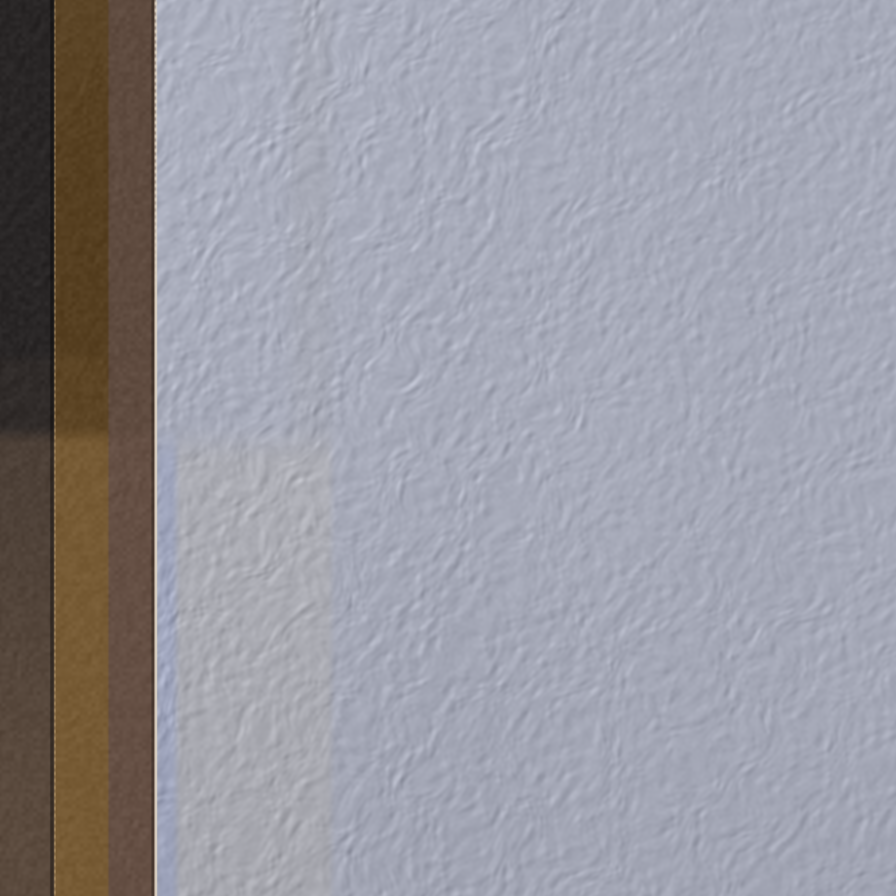
Give the GLSL for this texture, as a WebGL 1 fragment shader.

```glsl
precision highp float;
// Pale blue embossed plaster wall beside dark, gold and brown vertical trim.
uniform vec2 u_resolution;

float hash(vec2 p) {
  return fract(sin(dot(p, vec2(127.1, 311.7))) * 43758.545);
}

float noise(vec2 p) {
  vec2 cell = floor(p);
  vec2 f = fract(p);
  f = f * f * (3.0 - 2.0 * f);
  return mix(mix(hash(cell), hash(cell + vec2(1.0, 0.0)), f.x),
             mix(hash(cell + vec2(0.0, 1.0)), hash(cell + 1.0), f.x), f.y);
}

float edge(float at, float x, float blur) {
  return smoothstep(at - blur, at + blur, x);
}

float band(float from, float to, float x, float blur) {
  return edge(from, x, blur) * (1.0 - edge(to, x, blur));
}

// Plaster height: short dimples leaning to the right, bent by a slow warp
float plasterHeight(vec2 p) {
  vec2 warp = vec2(noise(p * 24.0), noise(p * 24.0 + 37.0)) - 0.5;
  vec2 q = p + warp * 0.018;
  vec2 slanted = vec2(dot(q, vec2(0.84, -0.54)), dot(q, vec2(0.54, 0.84)));
  float coarse = noise(slanted * vec2(118.0, 72.0));
  float fine = noise(slanted * vec2(190.0, 140.0) + 51.0);
  return coarse * 0.72 + fine * 0.28;
}

// Light from the upper left turns height differences into relief
float relief(vec2 p) {
  vec2 toLight = vec2(-0.0030, 0.0022);
  return plasterHeight(p - toLight * 0.5) - plasterHeight(p + toLight * 0.5);
}

vec3 wallColor(vec2 p) {
  vec3 color = mix(vec3(0.635, 0.648, 0.705), vec3(0.650, 0.665, 0.723), p.y);
  color += 0.014 * (1.0 - edge(0.5, length(p - vec2(0.28, 0.92)), 0.4));
  color += (noise(p * vec2(6.0, 4.0)) - 0.5) * 0.014;

  // Warm reflected patch and the cool strip beside the trim
  float lower = 1.0 - edge(0.505, p.y, 0.025);
  float patchMask = band(0.198, 0.370, p.x, 0.006) * lower;
  color += vec3(0.020, 0.010, -0.018) * patchMask;
  color += vec3(-0.022, -0.012, 0.022) * band(0.176, 0.196, p.x, 0.006) * lower;
  color -= vec3(0.010, 0.012, 0.020) * band(0.325, 0.370, p.x, 0.012) * (1.0 - lower);

  float strength = mix(0.17, 0.13, edge(0.6, p.x, 0.4));
  color += relief(p) * strength;
  return color + (noise(p * 240.0) - 0.5) * 0.018;
}

vec3 trimColor(vec2 p, float pixel) {
  float blur = max(pixel, 0.0012);
  float shade = 0.8 * edge(0.515, p.y, 0.012) + 0.2 * edge(0.60, p.y, 0.008);
  float fall = 1.0 - p.y;

  vec3 dark = mix(vec3(0.30, 0.25, 0.215), vec3(0.16, 0.148, 0.148), shade);
  dark += vec3(0.055, 0.040, 0.025) * edge(0.7, fall, 0.25);
  vec3 gold = mix(vec3(0.465, 0.355, 0.205), vec3(0.335, 0.245, 0.125), shade);
  gold += 0.025 * edge(0.9, p.y, 0.12);
  vec3 brown = mix(vec3(0.395, 0.310, 0.265), vec3(0.370, 0.292, 0.245), shade);

  vec3 color = mix(dark, gold, edge(0.061, p.x, blur));
  color = mix(color, brown, edge(0.121, p.x, blur * 1.5));
  color += (noise(p * 230.0) - 0.5) * 0.035;
  return color + relief(p) * 0.045;
}

// Thin vertical highlight broken into tiny beads
float beadedLine(vec2 p, float at, float halfWidth, float pixel, float depth) {
  float line = 1.0 - smoothstep(halfWidth, halfWidth + pixel, abs(p.x - at));
  float beads = 0.5 + 0.5 * cos(p.y * 6.2832 * 128.0);
  return line * (1.0 - depth * beads);
}

void main() {
  vec2 p = gl_FragCoord.xy / u_resolution;
  float pixel = 1.0 / u_resolution.x;

  vec3 color = mix(trimColor(p, pixel), wallColor(p), edge(0.174, p.x, pixel));

  // Dark grooves with bright beaded edges beside them
  color *= 1.0 - 0.40 * band(0.056, 0.060, p.x, pixel);
  color *= 1.0 - 0.30 * band(0.169, 0.172, p.x, pixel);
  float goldEdge = beadedLine(p, 0.0612, 0.0006, pixel, 0.6);
  color = mix(color, vec3(0.66, 0.55, 0.39), goldEdge * mix(0.75, 0.5, p.y));
  float creamDepth = 0.45 * edge(0.75, p.y, 0.1);
  float creamEdge = beadedLine(p, 0.1740, 0.0010, pixel, creamDepth);
  color = mix(color, vec3(0.87, 0.83, 0.77), creamEdge * 0.9);

  gl_FragColor = vec4(clamp(color, 0.0, 1.0), 1.0);
}
```
